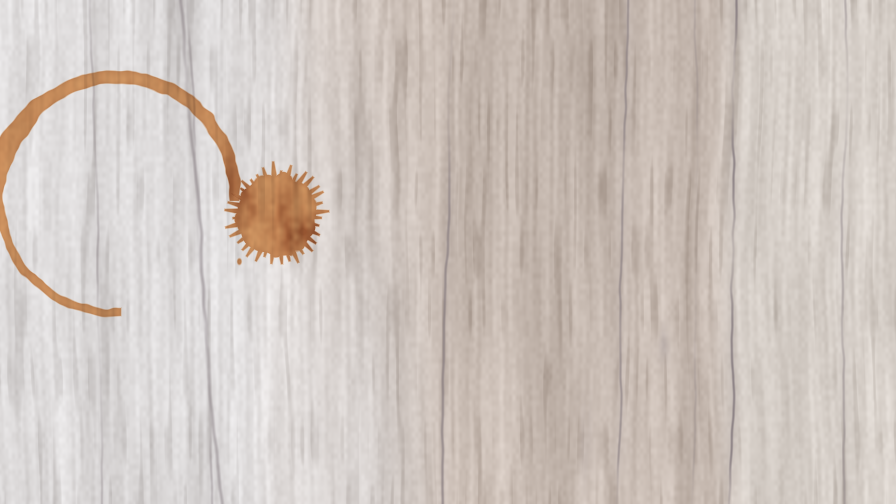
A Shadertoy shader for this texture:

```glsl
// Pale wooden boards with vertical grain and cracks, stained by an open coffee
// ring that ends in a spiky splash. Wood is stretched value noise over broad
// tones; the stains are distance fields that multiply the wood like a thin wash.

const vec3 COOL_WOOD = vec3(0.875, 0.865, 0.865);
const vec3 WARM_WOOD = vec3(0.795, 0.745, 0.71);
const vec3 PALE_WOOD = vec3(0.855, 0.83, 0.805);
const vec3 CRACK_TINT = vec3(0.50, 0.46, 0.48);
const vec3 COFFEE_LIGHT = vec3(0.95, 0.71, 0.47);
const vec3 COFFEE_DARK = vec3(0.67, 0.39, 0.23);

const vec2 RING_CENTER = vec2(0.2315, 0.613);
const float RING_RADIUS = 0.2345;
const vec2 SWELL_DIR = vec2(-0.87, 0.493);
const vec2 SPLASH_CENTER = vec2(0.549, 0.574);
const float SPLASH_RADIUS = 0.081;
const float SPIKE_COUNT = 36.0;
const float TAU = 6.28319;

// Each crack: x at the bottom, x at the top, half width, strength.
const int CRACK_COUNT = 8;
const vec4 CRACKS[CRACK_COUNT] = vec4[](
    vec4(1.454, 1.461, 0.0024, 0.85), vec4(1.227, 1.243, 0.0022, 0.60),
    vec4(0.875, 0.896, 0.0026, 0.65), vec4(0.440, 0.358, 0.0040, 0.50),
    vec4(1.671, 1.679, 0.0024, 0.45), vec4(0.205, 0.180, 0.0022, 0.40),
    vec4(0.425, 0.375, 0.0025, 0.40), vec4(1.375, 1.380, 0.0020, 0.25));

float hash(vec2 p) {
    vec3 q = fract(p.xyx * vec3(0.1031, 0.1030, 0.0973));
    q += dot(q, q.yzx + 33.33);
    return fract((q.x + q.y) * q.z);
}

float noise(vec2 p) {
    vec2 i = floor(p), f = fract(p);
    f = f * f * (3.0 - 2.0 * f);
    return mix(mix(hash(i), hash(i + vec2(1, 0)), f.x),
               mix(hash(i + vec2(0, 1)), hash(i + vec2(1, 1)), f.x), f.y);
}

float bump(vec2 p, vec2 center, vec2 size) {
    vec2 q = (p - center) / size;
    return exp(-dot(q, q));
}

vec3 wood(vec2 p, float px) {
    // Grain coordinates bend gently along the boards.
    float x = p.x + 0.018 * (noise(p * vec2(5.0, 2.2)) - 0.5)
                  + 0.004 * (noise(p * vec2(14.0, 9.0)) - 0.5);
    float broad = noise(vec2(x * 11.0, p.y * 0.9)) - 0.5;
    float streak = noise(vec2(x * 42.0, p.y * 1.7) + 17.0) - 0.5;
    float fine = noise(vec2(x * 125.0, p.y * 5.0) + 41.0) - 0.5;
    float fleck = noise(p * vec2(150.0, 95.0) + 73.0) - 0.5;
    float pores = smoothstep(0.62, 0.95, noise(vec2(x * 105.0, p.y * 8.0) + 91.0));

    // Board tones from left to right.
    float warm = smoothstep(0.45, 0.92, x + 0.16 * broad + 0.06 * (p.y - 0.5));
    vec3 color = mix(COOL_WOOD, WARM_WOOD, warm);
    color = mix(color, PALE_WOOD, 0.85 * smoothstep(1.40, 1.49, x));
    float shade = 0.05 * broad + 0.065 * streak + 0.075 * fine + 0.04 * fleck;
    shade -= 0.075 * pores;
    shade -= 0.035 * bump(p, vec2(1.14, 0.75), vec2(0.24, 0.5));
    shade -= 0.045 * bump(p, vec2(0.38, 0.95), vec2(0.05, 0.4));
    shade += 0.025 * bump(p, vec2(0.58, 0.25), vec2(0.14, 0.35));
    color += shade * vec3(0.95, 1.0, 1.04);

    // Long cracks fade in and out along their length.
    for (int i = 0; i < CRACK_COUNT; i++) {
        vec4 c = CRACKS[i];
        float seed = float(i) * 7.3;
        float wobble = 0.012 * (noise(vec2(p.y * 5.0, seed)) - 0.5)
                     + 0.003 * (noise(vec2(p.y * 28.0, seed)) - 0.5);
        float d = abs(p.x - mix(c.x, c.y, p.y) - wobble);
        float fade = mix(0.25, 1.0, smoothstep(0.2, 0.65, noise(vec2(p.y * 6.0, seed + 3.0))));
        if (i == 2) fade *= 1.0 - 0.8 * smoothstep(0.55, 0.8, p.y);
        float line = 1.0 - smoothstep(0.0, c.z + px, d);
        float halo = exp(-d / 0.010);
        color = mix(color, CRACK_TINT, c.w * fade * (0.8 * line + 0.16 * halo));
    }
    // Small knot and a soft dark patch.
    float knot = bump(p, vec2(1.316, 0.31), vec2(0.010, 0.032));
    knot += 0.6 * bump(p, vec2(1.165, 0.13), vec2(0.013, 0.08));
    return mix(color, CRACK_TINT, knot * (0.22 + 0.5 * fine));
}

float ringDistance(vec2 p) {
    vec2 q = p - RING_CENTER;
    vec2 dir = normalize(q + 1e-5);
    float halfWidth = mix(0.0085, 0.0130, smoothstep(-0.3, 0.4, dir.y));
    halfWidth += 0.008 * exp(-22.0 * (1.0 - dot(dir, SWELL_DIR)));
    float rough = 0.006 * (noise(dir * 9.0 + 20.0) - 0.5) + 0.003 * (noise(p * 75.0) - 0.5);
    float d = abs(length(q) - RING_RADIUS + rough) - halfWidth;
    return max(d, min(q.x - 0.009, -q.y - 0.012)); // open lower right quarter
}

float splashDistance(vec2 p) {
    vec2 q = p - SPLASH_CENTER;
    float r = length(q);
    float body = r - SPLASH_RADIUS - 0.014 * (noise(p * 55.0) - 0.5);
    // One tapered spike with a random reach per angular sector.
    float sector = atan(q.y, q.x) * SPIKE_COUNT / TAU;
    float id = floor(sector);
    float across = (fract(sector) - 0.5 - 0.3 * (hash(vec2(id, 5.0)) - 0.5)) * TAU / SPIKE_COUNT * r;
    float reach = SPLASH_RADIUS + 0.004 + 0.022 * hash(vec2(id, 11.0));
    float spike = max(abs(across) - 0.0022 - 0.12 * max(reach - r, 0.0), r - reach);
    float drop = length((p - vec2(0.475, 0.481)) * vec2(1.0, 0.7)) - 0.0045;
    return min(min(body, spike), drop);
}

void mainImage(out vec4 fragColor, in vec2 fragCoord) {
    vec2 p = fragCoord / iResolution.y;
    float px = 1.0 / iResolution.y;
    vec3 color = wood(p, px);

    float ring = ringDistance(p);
    float splash = splashDistance(p);
    float ringCover = 1.0 - smoothstep(-px, px, ring);
    float splashCover = 1.0 - smoothstep(-px, px, splash);

    // Coffee pools at edges, along the grain and in a few dark patches.
    float mottling = noise(p * vec2(70.0, 24.0)) * 0.6 + noise(p * 85.0 + 8.0) * 0.4;
    float ringDepth = 0.10 + 0.28 * mottling + 0.22 * exp(-abs(ring) / 0.003);
    ringDepth += 0.5 * bump(p, vec2(0.46, 0.64), vec2(0.025, 0.06));
    float pools = bump(p, vec2(0.478, 0.59), vec2(0.026, 0.045))
                + bump(p, vec2(0.605, 0.535), vec2(0.045, 0.035))
                + 0.7 * bump(p, vec2(0.562, 0.58), vec2(0.016, 0.06));
    float splashDepth = 0.45 * mottling + pools * (0.35 + 0.6 * mottling)
                      + 0.22 * exp(-abs(splash) / 0.005);
    float depth = max(ringDepth * ringCover, splashDepth * splashCover);
    vec3 coffee = mix(COFFEE_LIGHT, COFFEE_DARK, clamp(depth, 0.0, 1.0));
    color *= mix(vec3(1.0), coffee, max(ringCover, splashCover));

    fragColor = vec4(clamp(color, 0.0, 1.0), 1.0);
}
```
